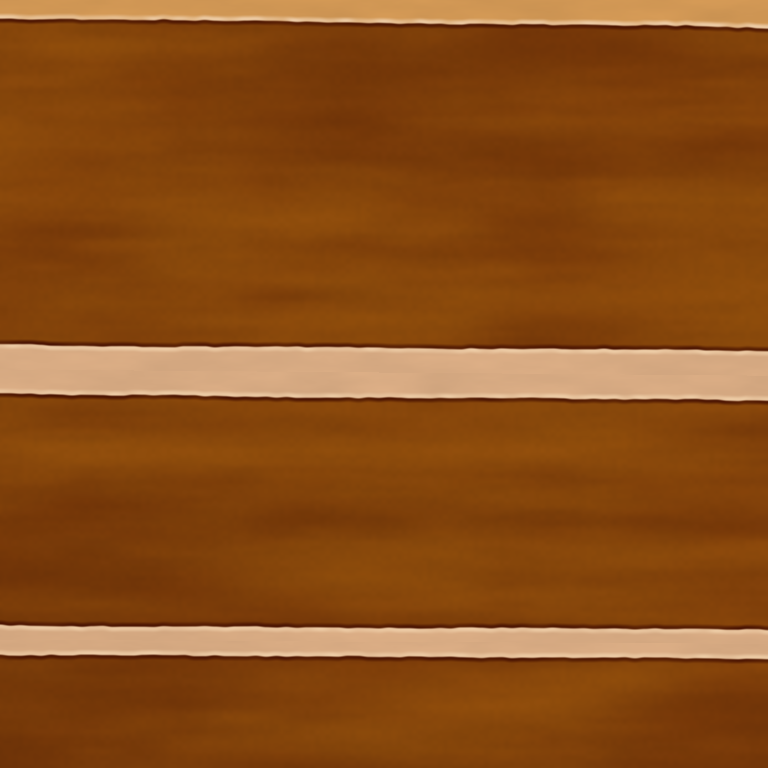
Reproduce this texture procedurally as a WebGL 2 fragment shader.

```glsl
#version 300 es
precision highp float;

uniform vec2 u_resolution;
out vec4 outColor;

#define STRIPES 3
#define FIRST_CENTER 0.167
#define FIRST_GAP 0.352
#define GAP_GROWTH 1.456
#define FIRST_HALF_WIDTH 0.0190
#define WIDTH_GROWTH 1.70
#define TILT 0.004
#define TILT_GROWTH 0.008
#define RIM_WIDTH 0.0055
#define SHADOW_WIDTH 0.0050
#define EDGE_WEAR 0.0022
#define GRAIN 0.17

const vec3 WOOD = vec3(0.495, 0.250, 0.038);
const vec3 WOOD_RED = vec3(0.455, 0.205, 0.030);
const vec3 WOOD_GOLD = vec3(0.550, 0.300, 0.045);
const vec3 SHADOW = vec3(0.290, 0.075, 0.005);
const vec3 INLAY = vec3(0.840, 0.665, 0.510);
const vec3 INLAY_AMBER = vec3(0.815, 0.590, 0.330);
const vec3 RIM = vec3(0.930, 0.800, 0.650);

float hash(vec2 p) {
    return fract(sin(dot(p, vec2(127.1, 311.7))) * 43758.5453);
}

float noise(vec2 p) {
    vec2 cell = floor(p);
    vec2 f = fract(p);
    f = f * f * (3.0 - 2.0 * f);
    return mix(mix(hash(cell), hash(cell + vec2(1, 0)), f.x),
               mix(hash(cell + vec2(0, 1)), hash(cell + vec2(1, 1)), f.x), f.y);
}

float fbm(vec2 p) {
    float sum = 0.0;
    float amplitude = 0.5;
    for (int i = 0; i < 4; i++) {
        sum += amplitude * noise(p);
        p = p * 2.03 + 17.3;
        amplitude *= 0.5;
    }
    return sum / 0.9375;
}

// Long soft streaks, cloudy patches and faint speckle
vec3 woodColor(vec2 uv) {
    float streak = fbm(vec2(uv.x * 1.8, uv.y * 15.0) + 4.0);
    float cloud = fbm(uv * vec2(4.0, 7.0) + 31.0);
    float fine = noise(uv * vec2(16.0, 75.0)) - 0.5;
    float speckle = noise(uv * 150.0) - 0.5;
    vec3 color = mix(WOOD_RED, WOOD_GOLD, smoothstep(0.25, 0.75, 0.6 * streak + 0.4 * cloud));
    color = mix(WOOD, color, 0.75);
    return color * (1.0 + GRAIN * (streak - 0.5) + 0.035 * fine + 0.03 * speckle);
}

// Uneven offset of one stripe edge
float edgeWear(float x, float seed) {
    float slow = noise(vec2(x * 9.0, seed)) - 0.5;
    float fine = noise(vec2(x * 75.0, seed + 5.0)) - 0.5;
    return EDGE_WEAR * (slow + 0.75 * fine);
}

void main() {
    vec2 uv = gl_FragCoord.xy / u_resolution;
    float blur = max(1.2 / u_resolution.y, 0.0016);
    vec3 color = woodColor(uv);

    // Pale inlays grow wider and further apart going up
    float center = FIRST_CENTER;
    float gap = FIRST_GAP;
    float halfWidth = FIRST_HALF_WIDTH;
    for (int i = 0; i < STRIPES; i++) {
        float offset = uv.y - center + uv.x * (TILT + TILT_GROWTH * center);
        float seed = float(i) * 20.0 + (offset > 0.0 ? 10.0 : 0.0);
        float dist = abs(offset) - halfWidth + edgeWear(uv.x, seed);

        // Dark seam outside the edge, with a soft tail
        float strength = 0.70 + 0.30 * noise(vec2(uv.x * 30.0, seed + 3.0));
        float seam = 1.0 - smoothstep(0.35 * SHADOW_WIDTH, 1.5 * SHADOW_WIDTH, dist);
        color = mix(color, SHADOW, seam * strength);

        // Inlay body with light worn rims
        float amber = smoothstep(0.75, 0.95, center);
        float mottling = fbm(uv * vec2(14.0, 45.0) + seed) - 0.5;
        vec3 inlay = mix(INLAY, INLAY_AMBER, amber) * (1.0 + 0.08 * mottling);
        float rim = smoothstep(-1.5 * RIM_WIDTH, -0.4 * RIM_WIDTH, dist);
        float rimWear = 0.55 + 0.45 * noise(vec2(uv.x * 60.0, seed + 7.0));
        inlay = mix(inlay, RIM, rim * rimWear);
        color = mix(color, inlay, 1.0 - smoothstep(-blur, blur, dist));

        center += gap;
        gap *= GAP_GROWTH;
        halfWidth *= WIDTH_GROWTH;
    }

    outColor = vec4(clamp(color, 0.0, 1.0), 1.0);
}
```
